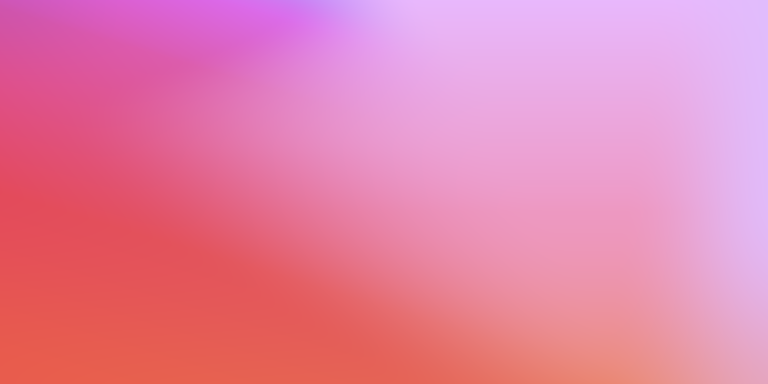
A Shadertoy shader for this background:

```glsl
// A soft diagonal colour blend: coral and magenta on the left melt into pink and lilac.
// Two smooth colour ramps are joined along a curved seam of varying softness,
// then a lavender glow is laid over the right edge.

const vec3 CORAL      = vec3(0.91, 0.36, 0.30);
const vec3 CRIMSON    = vec3(0.89, 0.29, 0.36);
const vec3 MAGENTA    = vec3(0.86, 0.33, 0.69);
const vec3 VIOLET     = vec3(0.86, 0.37, 0.92);
const vec3 PERIWINKLE = vec3(0.76, 0.48, 0.97);
const vec3 SALMON     = vec3(0.92, 0.54, 0.46);
const vec3 ROSE       = vec3(0.93, 0.60, 0.77);
const vec3 LILAC      = vec3(0.91, 0.72, 0.99);
const vec3 LAVENDER   = vec3(0.88, 0.74, 0.99);

// Linear blend weight, clamped to 0..1
float ramp(float start, float end, float t) {
    return clamp((t - start) / (end - start), 0.0, 1.0);
}

// Warm side: colours climb along a tilted axis
vec3 warmField(vec2 p) {
    float climb = p.y + 0.6 * p.x;
    vec3 color = mix(CORAL, CRIMSON, smoothstep(0.0, 0.55, climb));
    color = mix(color, MAGENTA, ramp(0.50, 1.00, climb));
    color = mix(color, VIOLET, ramp(0.98, 1.18, climb));
    color = mix(color, PERIWINKLE, smoothstep(1.16, 1.28, climb));

    // Lift green toward the right, dim red in the upper left corner
    color.g += 0.14 * p.x;
    float corner = smoothstep(0.75, 1.0, p.y) * smoothstep(0.18, 0.0, p.x);
    color.r -= 0.05 * corner;
    return color;
}

// Pale side: salmon below, rose in the middle, lilac above
vec3 paleField(float height) {
    vec3 color = mix(SALMON, ROSE, sin(1.5708 * ramp(0.0, 0.55, height)));
    return mix(color, LILAC, ramp(0.45, 1.0, height));
}

// Share of the pale side across the curved seam
float seamBlend(vec2 p) {
    float center = 0.68 - 0.64 * p.y + 0.2 * p.y * p.y;
    center += 0.22 * smoothstep(0.6, 1.0, p.y);
    float softness = mix(0.18, 0.28, smoothstep(0.0, 0.5, p.y));
    softness = mix(softness, 0.09, smoothstep(0.7, 1.0, p.y));
    return smoothstep(-softness, softness, p.x - center);
}

// Right edge glow, weaker and wider near the bottom
float edgeGlow(vec2 p) {
    float reach = mix(0.24, 0.17, p.y);
    float strength = mix(0.55, 0.95, smoothstep(0.0, 0.5, p.y));
    return strength * smoothstep(1.02 - reach, 1.02, p.x);
}

void mainImage(out vec4 fragColor, in vec2 fragCoord) {
    vec2 p = fragCoord / iResolution.xy;
    vec3 color = mix(warmField(p), paleField(p.y), seamBlend(p));
    color = mix(color, LAVENDER, edgeGlow(p));
    fragColor = vec4(color, 1.0);
}
```
